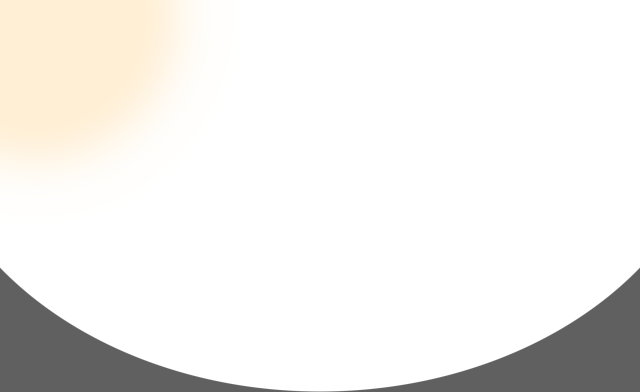
This background is drawn by a Shadertoy shader. Its source:

```glsl
const vec3 PAPER_COLOR = vec3(1.0);
const vec3 CORNER_COLOR = vec3(0.376);
const vec3 GLOW_COLOR = vec3(1.0, 0.937, 0.835);

// Lengths are fractions of the canvas width
const vec2 BOWL_RADII = vec2(0.625, 0.484);
const float BOWL_BOTTOM = 0.0007;
const vec2 GLOW_OFFSET = vec2(0.052, -0.026); // from the top left corner
const vec2 GLOW_CORE = vec2(0.163, 0.280);    // fade start and end
const vec2 GLOW_HALO = vec2(0.247, 0.345);
const float HALO_SHARE = 0.12;

// Approximate signed distance to an ellipse, negative inside
float ellipseDistance(vec2 p, vec2 radii) {
    float k = length(p / radii);
    float slope = length(p / (radii * radii));
    return k * (k - 1.0) / max(slope, 1e-4);
}

// Soft disc: a broad core with a faint outer halo
float glowAmount(float radius) {
    float core = 1.0 - smoothstep(GLOW_CORE.x, GLOW_CORE.y, radius);
    float halo = 1.0 - smoothstep(GLOW_HALO.x, GLOW_HALO.y, radius);
    return mix(core, halo, HALO_SHARE);
}

void mainImage(out vec4 fragColor, in vec2 fragCoord) {
    float pixel = 1.0 / iResolution.x;
    vec2 pos = fragCoord * pixel;
    vec2 topLeft = vec2(0.0, iResolution.y * pixel);

    // Warm glow on the paper
    float glow = glowAmount(distance(pos, topLeft + GLOW_OFFSET));
    vec3 color = mix(PAPER_COLOR, GLOW_COLOR, glow);

    // Dark corners below the bowl; straight sides above its centre
    vec2 bowlCenter = vec2(0.5, BOWL_BOTTOM + BOWL_RADII.y);
    vec2 bowlPos = pos - bowlCenter;
    bowlPos.y = min(bowlPos.y, 0.0);
    float edge = ellipseDistance(bowlPos, BOWL_RADII);
    float corner = smoothstep(-0.75 * pixel, 0.75 * pixel, edge);
    color = mix(color, CORNER_COLOR, corner);

    fragColor = vec4(color, 1.0);
}
```
